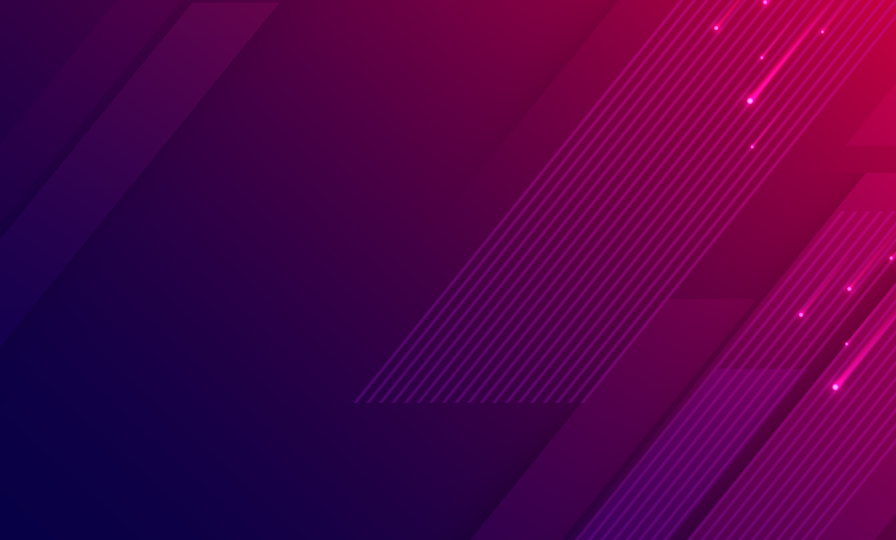
Write a Shadertoy shader that draws this background.

```glsl
// Navy to crimson gradient with slanted translucent bands, fine hatching and glowing comets.

// Lengths are in canvas heights; "lane" is x measured along the slanted axis.
const float ASPECT = 1.67;
const float SLANT = 0.816;
const float HATCH_STEP = 0.0235;
const float HATCH_HALF_WIDTH = 0.0036;
const float HATCH_OPACITY = 0.62;
const float GRADIENT_POWER = 1.66;
const float TAIL_LENGTH = 0.25;
const vec3 NAVY = vec3(0.03, 0.0, 0.275);
const vec3 CRIMSON = vec3(0.78, 0.0, 0.25);
const vec3 VIOLET = vec3(0.36, 0.04, 0.50);
const vec3 MAGENTA = vec3(0.78, 0.03, 0.52);
const vec3 HOT_PINK = vec3(0.95, 0.06, 0.62);
const vec3 SPARK = vec3(1.0, 0.72, 0.95);

// Comet heads: x, y, size.
const int COMETS = 11;
const vec3 HEADS[COMETS] = vec3[COMETS](
    vec3(1.398, 0.813, 1.0), vec3(1.402, 0.728, 0.2), vec3(1.335, 0.948, 0.5),
    vec3(1.426, 0.996, 0.5), vec3(1.420, 0.893, 0.2), vec3(1.533, 0.941, 0.2),
    vec3(1.493, 0.417, 0.5), vec3(1.583, 0.465, 0.5), vec3(1.578, 0.363, 0.2),
    vec3(1.557, 0.283, 1.0), vec3(1.661, 0.522, 0.3));

float pixel;

// Soft step from 0 to 1 across one pixel.
float edge(float d) { return clamp(d / pixel + 0.5, 0.0, 1.0); }

// Slanted strip between two lanes and two heights.
float strip(float lane, float y, vec2 lanes, vec2 heights) {
    return edge(lane - lanes.x) * edge(lanes.y - lane)
         * edge(y - heights.x) * edge(heights.y - y);
}

// Darkening that fades leftward from a lane when width > 0, else rightward.
float shadow(float lane, float start, float width) {
    float d = (start - lane) / width;
    return edge(d * abs(width)) * exp(-3.0 * max(d, 0.0));
}

// Parallel lines with soft flanks, filling a strip.
float hatch(float lane, float y, vec2 lanes, vec2 heights) {
    float d = abs(fract((lane - lanes.x) / HATCH_STEP + 0.5) - 0.5) * HATCH_STEP;
    vec2 padded = lanes + vec2(-1.8, 1.8) * HATCH_HALF_WIDTH;
    float line = 1.0 - smoothstep(0.3, 1.7, d / HATCH_HALF_WIDTH);
    return line * strip(lane, y, padded, heights);
}

// Bright head with a tail that fades along the slant.
vec3 comet(vec2 q, float size) {
    vec2 dir = normalize(vec2(SLANT, 1.0));
    float along = dot(q, dir);
    float across = abs(q.x * dir.y - q.y * dir.x);
    float fade = clamp(1.0 - along / (TAIL_LENGTH * (0.3 + 0.7 * size)), 0.0, 1.0);
    float width = 0.0015 + 0.0045 * size;
    float tail = smoothstep(-0.002, 0.004, along) * fade * exp(-across * across / (width * width));
    float r = length(q);
    float core = 1.0 - smoothstep(0.3, 1.0, r / (0.003 + 0.004 * size));
    float halo = exp(-r / (0.002 + 0.006 * size));
    return HOT_PINK * (tail * (0.14 + 0.34 * size) + 0.55 * halo) + SPARK * core * (0.4 + 0.45 * size);
}

void mainImage(out vec4 fragColor, in vec2 fragCoord) {
    vec2 uv = fragCoord / iResolution.xy;
    vec2 p = uv * vec2(ASPECT, 1.0);
    pixel = 1.2 / iResolution.y;
    float y = p.y;
    float lane = p.x - SLANT * y;

    // Diagonal base gradient
    float t = dot(uv, vec2(0.6, 0.4));
    vec3 color = mix(NAVY, CRIMSON, pow(t, GRADIENT_POWER));
    vec3 lineColor = mix(VIOLET, MAGENTA, smoothstep(0.3, 0.9, t));

    // Faint bands at the upper left
    float rise = smoothstep(0.2, 1.0, y);
    color *= 1.0 - 0.08 * shadow(lane, -0.454, 0.06);
    color *= 1.0 - 0.07 * shadow(lane, -0.291, -0.12);
    color += vec3(0.03, 0.0, 0.015) * rise * strip(lane, y, vec2(-0.598, -0.478), vec2(-1.0, 2.0));
    color += vec3(0.01 + 0.05 * rise, 0.01 * rise, 0.03) * strip(lane, y, vec2(-0.454, -0.291), vec2(-1.0, 0.995));

    // Fold beside the main hatching
    color *= 1.0 - 0.13 * shadow(lane, 0.337, 0.14) * smoothstep(0.5, 0.95, y);

    // Lower middle band
    color *= 1.0 - 0.2 * shadow(lane, 0.876, 0.12) * (1.0 - smoothstep(0.1, 0.4, y));
    color += vec3(0.05, 0.0, 0.03) * strip(lane, y, vec2(0.876, 1.046), vec2(-1.0, 0.446));

    // Right hand bands
    color += vec3(0.05, 0.0, 0.04) * strip(lane, y, vec2(0.98, 3.0), vec2(0.73, 2.0));
    color *= 1.0 - 0.1 * shadow(lane, 1.059, 0.1) * edge(0.68 - y);
    color += vec3(0.08, 0.0, 0.06) * smoothstep(0.05, 0.6, y) * strip(lane, y, vec2(1.059, 1.228), vec2(-1.0, 0.68));
    color += vec3(0.05, 0.0, 0.09) * strip(lane, y, vec2(1.078, 1.248), vec2(-1.0, 0.317));
    color *= 1.0 - 0.14 * shadow(lane, 1.28, 0.07) * edge(0.5 - y);
    color += vec3(0.08, 0.0, 0.06) * strip(lane, y, vec2(1.28, 1.63), vec2(-1.0, 0.56));

    // Hatching
    float lines = hatch(lane, y, vec2(0.455, 0.455 + 18.0 * HATCH_STEP), vec2(0.254, 2.0));
    lines = max(lines, hatch(lane, y, vec2(1.075, 1.075 + 7.0 * HATCH_STEP), vec2(-1.0, 0.609)));
    lines = max(lines, hatch(lane, y, vec2(1.285, 1.285 + 10.0 * HATCH_STEP), vec2(-1.0, 0.56)));
    color = mix(color, lineColor, HATCH_OPACITY * lines);

    // Comets
    for (int i = 0; i < COMETS; i++) {
        color += comet(p - HEADS[i].xy, HEADS[i].z);
    }
    fragColor = vec4(clamp(color, 0.0, 1.0), 1.0);
}
```
